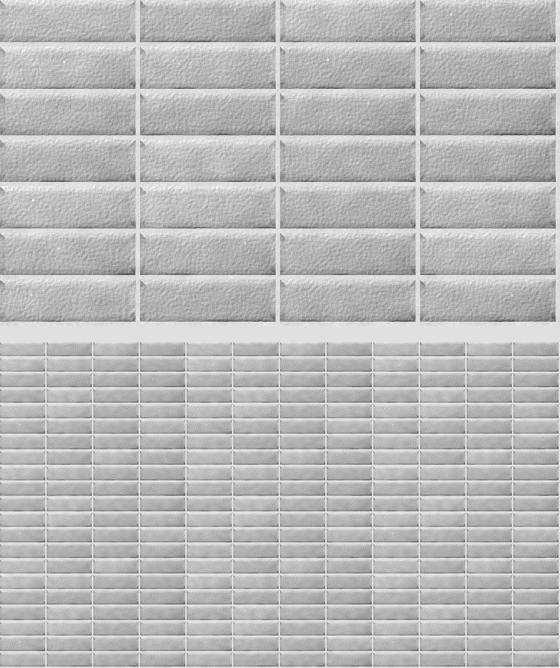
Top, the tile; bottom, the same tile 3 across and 3 down.
Write a Shadertoy shader that draws this texture.

```glsl
#define REPEATS vec2(4.0, 7.0)
#define CELL vec2(3.0, 1.0)
#define GROUT_WIDTH 0.094
#define BEVEL_WIDTH 0.14
#define TILE_TONE 0.715
#define TONE_SPREAD 0.06
#define GROUT_TONE 0.87
#define GRAIN_PERIOD vec2(168.0, 98.0)
#define GRAIN_DEPTH 0.19
#define MOTTLE_PERIOD vec2(24.0, 21.0)
#define MOTTLE_DEPTH 0.06
#define LIGHT_STEP vec2(-0.0013, 0.0022)

vec2 hash2(vec2 p) {
    vec3 q = fract(p.xyx * vec3(0.1031, 0.1030, 0.0973));
    q += dot(q, q.yzx + 33.33);
    return fract((q.xx + q.yz) * q.zy);
}

float cornerSlope(vec2 lattice, vec2 offset, vec2 period) {
    return dot(hash2(mod(lattice, period)) * 2.0 - 1.0, offset);
}

// Gradient noise that wraps over the unit canvas
float wrapNoise(vec2 uv, vec2 period) {
    vec2 p = uv * period, i = floor(p), f = p - i;
    vec2 w = f * f * f * (f * (f * 6.0 - 15.0) + 10.0);
    vec2 e = vec2(1.0, 0.0);
    float low = mix(cornerSlope(i, f, period),
                    cornerSlope(i + e, f - e, period), w.x);
    float high = mix(cornerSlope(i + e.yx, f - e.yx, period),
                     cornerSlope(i + 1.0, f - 1.0, period), w.x);
    return mix(low, high, w.y);
}

float grainHeight(vec2 uv) {
    return wrapNoise(uv, GRAIN_PERIOD) + 0.4 * wrapNoise(uv, GRAIN_PERIOD * 2.0);
}

// Tone added by the four sloped faces; q is the distance to each edge
float bevelShade(vec2 p, vec2 q, float patchiness) {
    float inset = min(q.x, q.y);
    float slope = 1.0 - smoothstep(BEVEL_WIDTH * 0.65, BEVEL_WIDTH, inset);
    float side = smoothstep(-0.015, 0.015, q.y - q.x);

    float top = 0.12 * (1.0 - smoothstep(0.0, 0.2, q.y));
    float contact = 1.0 - smoothstep(0.0, 0.065, q.y);
    float bottom = -0.05 * slope - contact * (0.08 + 0.2 * patchiness);
    float across = p.y > 0.0 ? top : bottom;

    float corner = 1.0 - smoothstep(0.06, 0.24, q.y);
    float along = p.x < 0.0 ? -0.025 - 0.13 * corner
                            : 0.05 - (p.y < 0.0 ? 0.24 : 0.11) * corner;
    return mix(across, along * slope, side);
}

// Faint diagonal scratches and a pale speck on some of the tiles
float wearShade(vec2 p, vec2 id) {
    vec2 pick = hash2(id + 17.0), place = hash2(id + 41.0);
    float rising = step(0.5, pick.y);
    float tilt = mix(-0.25, 0.6, rising);
    vec2 middle = vec2(mix(0.1, 1.05, rising) + 0.3 * (place.x - 0.5), -0.1);
    vec2 r = p - middle;
    float streak = 0.0;
    for (int i = 0; i < 3; i++) {
        float k = float(i);
        float gap = abs(r.y - tilt * r.x - 0.13 * (k - 1.0));
        float reach = 1.0 - smoothstep(0.1, 0.5, abs(r.x - 0.1 * k));
        streak += (1.0 - smoothstep(0.0, 0.045, gap)) * reach / (1.0 + k);
    }
    vec2 spot = (place - 0.5) * vec2(1.8, 0.5);
    float speck = 1.0 - smoothstep(0.01, 0.04, length(p - spot));
    return 0.045 * streak * step(0.6, pick.x) + 0.14 * speck * step(0.5, place.y);
}

void mainImage(out vec4 fragColor, in vec2 fragCoord) {
    vec2 uv = fragCoord / iResolution.xy;
    float pixel = REPEATS.y / iResolution.y;

    // Cells with the joint centred on their borders
    vec2 grid = uv * REPEATS + vec2(0.5, -0.5) * GROUT_WIDTH / CELL;
    vec2 id = mod(floor(grid), REPEATS);
    vec2 p = (fract(grid) - 0.5) * CELL;
    vec2 q = 0.5 * (CELL - GROUT_WIDTH) - abs(p);

    // Shared surface detail
    float grain = grainHeight(uv);
    float relief = grain - grainHeight(uv + LIGHT_STEP);
    float mottle = wrapNoise(uv, MOTTLE_PERIOD);
    float patchiness = smoothstep(-0.05, 0.35, wrapNoise(uv, vec2(16.0, 14.0)));

    // Glazed face, lighter at the top and darker toward the lower right
    vec2 tone = hash2(id + 5.0);
    float face = TILE_TONE + TONE_SPREAD * (tone.x - 0.5);
    face += 0.07 * p.y - 0.012 * p.x;
    face -= 0.06 * tone.y * smoothstep(0.2, 1.7, p.x - p.y);
    face += MOTTLE_DEPTH * mottle + GRAIN_DEPTH * relief;
    face += wearShade(p, id) + bevelShade(p, q, patchiness);

    // Rough joint with a slightly uneven edge
    float grout = GROUT_TONE + 0.07 * grain + 0.05 * mottle;
    float inset = min(q.x, q.y) + 0.012 * grain;
    float cover = smoothstep(-0.7 * pixel, 0.7 * pixel, inset);

    fragColor = vec4(vec3(clamp(mix(grout, face, cover), 0.0, 1.0)), 1.0);
}
```
